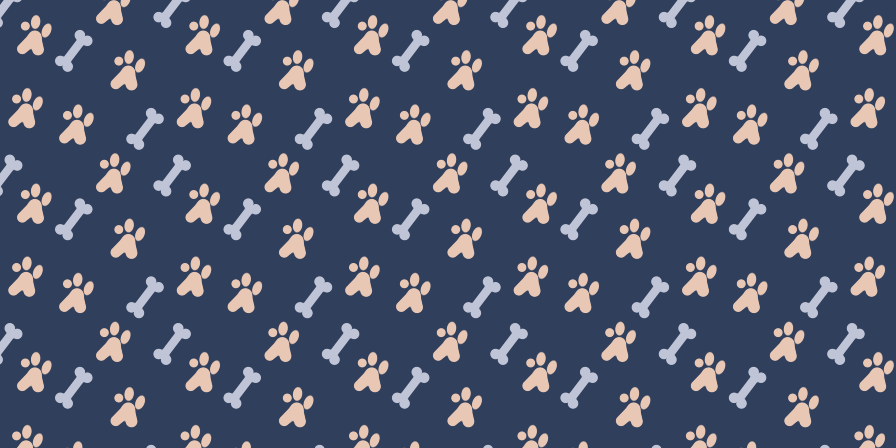
A Shadertoy shader for this pattern:

```glsl
const float TILE = 0.376;       // repeat size, in canvas heights
const float MOTIF = 0.12;       // motif half-height, in tiles
const vec3 NAVY = vec3(0.19, 0.25, 0.36);
const vec3 PEACH = vec3(0.91, 0.78, 0.71);
const vec3 SILVER = vec3(0.75, 0.77, 0.84);

// Motif centres within a tile, measured from its top left corner
const vec2 PAWS[5] = vec2[5](vec2(0.202, -0.210), vec2(0.757, -0.418),
    vec2(0.150, -0.643), vec2(0.452, -0.740), vec2(0.671, -0.030));
const vec2 BONES[3] = vec2[3](vec2(0.022, -0.042), vec2(0.438, -0.302),
    vec2(0.861, -0.765));

vec2 rotate(vec2 p, float angle) {
    float c = cos(angle), s = sin(angle);
    return vec2(c * p.x - s * p.y, s * p.x + c * p.y);
}

float ellipse(vec2 p, vec2 radii) {
    return (length(p / radii) - 1.0) * min(radii.x, radii.y);
}

// Capsule whose radius changes from ra at a to rb at b
float taperedCapsule(vec2 p, vec2 a, vec2 b, float ra, float rb) {
    vec2 axis = b - a;
    float t = clamp(dot(p - a, axis) / dot(axis, axis), 0.0, 1.0);
    return length(p - a - axis * t) - mix(ra, rb, t);
}

float smoothUnion(float a, float b, float blend) {
    float h = max(blend - abs(a - b), 0.0) / blend;
    return min(a, b) - 0.25 * h * h * blend;
}

float paw(vec2 p) {
    // Two-lobed pad
    vec2 crown = vec2(0.04, -0.10);
    float left = taperedCapsule(p, crown, vec2(-0.58, -0.67), 0.31, 0.26);
    float right = taperedCapsule(p, crown, vec2(0.20, -0.70), 0.31, 0.29);
    float shape = smoothUnion(left, right, 0.12);
    // Toes
    shape = min(shape, length(p - vec2(-0.43, 0.46)) - 0.22);
    shape = min(shape, ellipse(rotate(p - vec2(0.08, 0.66), 0.14), vec2(0.23, 0.34)));
    return min(shape, ellipse(rotate(p - vec2(0.62, 0.24), 0.40), vec2(0.22, 0.36)));
}

float bone(vec2 p) {
    // Fold the tilted bone into one quadrant
    vec2 q = abs(rotate(p, 0.65));
    float shaft = max(q.x - 0.21, q.y - 0.80);
    float knob = length(q - vec2(0.23, 0.80)) - 0.26;
    return smoothUnion(shaft, knob, 0.08);
}

// Offset to the nearest repeat of a motif, in motif units
vec2 motifSpace(vec2 tilePos, vec2 centre) {
    vec2 offset = tilePos - centre;
    return (offset - round(offset)) / MOTIF;
}

float coverage(float dist, float pixel) {
    return 1.0 - smoothstep(-0.6 * pixel, 0.6 * pixel, dist);
}

void mainImage(out vec4 fragColor, in vec2 fragCoord) {
    vec2 uv = fragCoord / iResolution.y;
    vec2 tilePos = (uv - vec2(0.0, 1.0)) / TILE;
    float pixel = 1.0 / (iResolution.y * TILE * MOTIF);

    float pawDist = 1e3;
    for (int i = 0; i < 5; i++)
        pawDist = min(pawDist, paw(motifSpace(tilePos, PAWS[i])));

    float boneDist = 1e3;
    for (int i = 0; i < 3; i++)
        boneDist = min(boneDist, bone(motifSpace(tilePos, BONES[i])));

    vec3 color = mix(NAVY, SILVER, coverage(boneDist, pixel));
    color = mix(color, PEACH, coverage(pawDist, pixel));
    fragColor = vec4(color, 1.0);
}
```
